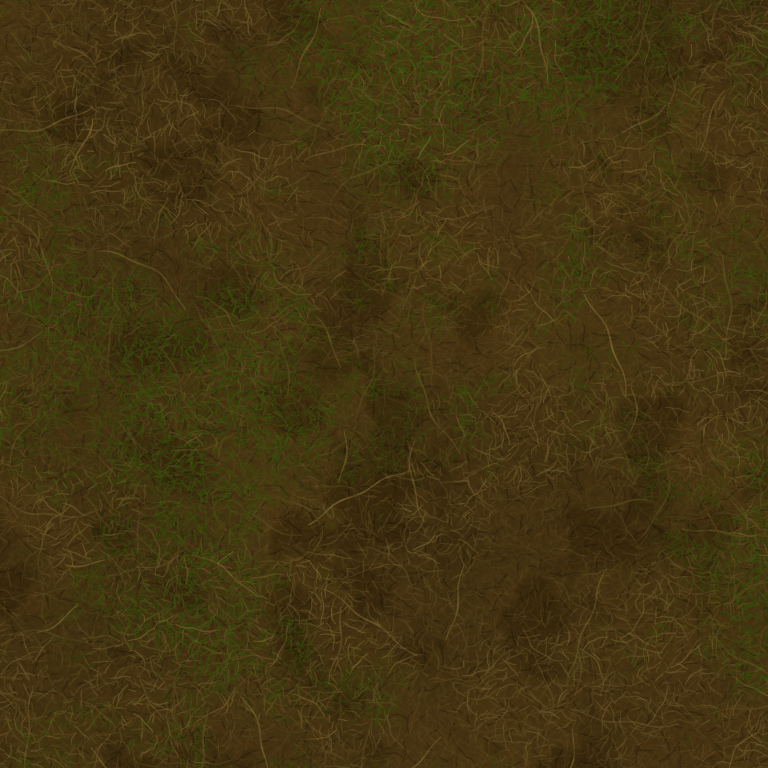
Give the GLSL for this texture, as a three.js fragment shader.

```glsl
// Brown soil strewn with dry straw and patches of short green grass.
varying vec2 vUv;

#define SOIL_COLOR vec3(0.275, 0.197, 0.068)
#define SOIL_DARK vec3(0.205, 0.145, 0.040)
#define STRAW_DIM vec3(0.335, 0.270, 0.110)
#define STRAW_BRIGHT vec3(0.500, 0.415, 0.200)
#define GRASS_DARK vec3(0.175, 0.245, 0.025)
#define GRASS_BRIGHT vec3(0.215, 0.355, 0.040)
#define EDGE 0.0009
#define STRAW_LAYERS 3
#define GRASS_LAYERS 3
#define TAU 6.28319

float hash(vec2 p) {
  return fract(sin(dot(p, vec2(127.1, 311.7))) * 43758.5453);
}

float noise(vec2 p) {
  vec2 cell = floor(p);
  vec2 f = fract(p);
  f = f * f * (3.0 - 2.0 * f);
  float low = mix(hash(cell), hash(cell + vec2(1.0, 0.0)), f.x);
  float high = mix(hash(cell + vec2(0.0, 1.0)), hash(cell + vec2(1.0, 1.0)), f.x);
  return mix(low, high, f.y);
}

float fbm(vec2 p) {
  float sum = 0.0;
  float gain = 0.5;
  for (int i = 0; i < 5; i++) {
    sum += gain * noise(p);
    p = mat2(1.6, 1.2, -1.2, 1.6) * p + 13.7;
    gain *= 0.5;
  }
  return sum;
}

// One bent, tapered strand per grid cell: x is coverage, y is a random tone.
vec2 strands(vec2 uv, float cells, float width, float share, float seed) {
  vec2 p = uv * cells;
  vec2 home = floor(p);
  vec2 result = vec2(0.0);
  for (int j = -1; j <= 1; j++) {
    for (int i = -1; i <= 1; i++) {
      vec2 cell = home + vec2(float(i), float(j));
      vec2 key = cell + seed * vec2(17.3, 9.1);
      float angle = TAU * hash(key + 1.7);
      float halfLength = mix(0.25, 0.85, hash(key + 5.1));
      float bend = hash(key + 7.9) - 0.5;
      vec2 d = p - cell - vec2(hash(key + 2.3), hash(key + 3.9));
      float c = cos(angle);
      float s = sin(angle);
      d = vec2(c * d.x + s * d.y, c * d.y - s * d.x);
      d.y += bend * d.x * d.x + 0.025 * sin(d.x * 8.0 + angle * 5.0);
      float along = abs(d.x) / halfLength;
      float radius = width * (1.0 - 0.5 * min(along, 1.0));
      float dist = length(vec2(max(abs(d.x) - halfLength, 0.0), d.y)) / cells;
      float cover = 1.0 - smoothstep(max(radius - EDGE, 0.0), radius + EDGE, dist);
      cover *= step(hash(key + 11.3), share);
      if (cover > result.x) result = vec2(cover, hash(key + 13.1));
    }
  }
  return result;
}

vec3 layStraw(vec3 color, vec2 strand, float opacity) {
  vec3 straw = mix(STRAW_DIM, STRAW_BRIGHT, strand.y * strand.y);
  return mix(color, straw, strand.x * opacity);
}

void main() {
  // Soil: broad shading, dark hollows and fine grain
  float broad = fbm(vUv * 5.0 + 3.1);
  float hollow = smoothstep(0.50, 0.68, fbm(vUv * 13.0 + 41.0));
  float grain = noise(vUv * 240.0) + noise(vUv * 480.0 + 7.0) - 1.0;
  vec3 color = mix(SOIL_COLOR, SOIL_DARK, 0.75 * hollow);
  color *= 0.86 + 0.28 * broad + 0.13 * grain;

  // Growth masks, broken up at two scales
  float clumps = fbm(vUv * 28.0 + 19.0);
  float grassMask = smoothstep(0.36, 0.60, 0.65 * fbm(vUv * 4.0 + 27.0) + 0.35 * clumps);
  float strawMask = smoothstep(0.28, 0.58, fbm(vUv * 9.0 + 63.0));
  strawMask *= 1.0 - 0.55 * hollow;

  // Thin shadows between the stalks
  vec2 shadow = strands(vUv, 48.0, 0.0014, 0.7, 31.0);
  color *= 1.0 - 0.20 * shadow.x;

  // Fine straw litter
  for (int i = 0; i < STRAW_LAYERS; i++) {
    float layer = float(i);
    vec2 litter = strands(vUv + 0.013 * layer, 66.0 - 11.0 * layer, 0.0010, 0.85, layer + 1.0);
    color = layStraw(color, litter, mix(0.15, 0.55, strawMask));
  }

  // Short green blades
  for (int i = 0; i < GRASS_LAYERS; i++) {
    float layer = float(i);
    vec2 blade = strands(vUv + 0.017 * layer, 84.0 + 13.0 * layer, 0.0012, 0.8, layer + 11.0);
    vec3 grass = mix(GRASS_DARK, GRASS_BRIGHT, blade.y);
    color = mix(color, grass, blade.x * grassMask * 0.62);
  }

  // Medium stalks, then a few long ones on top
  vec2 stalk = strands(vUv, 25.0, 0.0010, 0.75, 21.0);
  color = layStraw(color, stalk, mix(0.25, 0.65, strawMask));
  vec2 longStalk = strands(vUv, 11.0, 0.0013, 0.6, 23.0);
  float broken = 0.45 + 0.55 * noise(vUv * 110.0);
  color = layStraw(color, longStalk, 0.8 * broken);

  gl_FragColor = vec4(color, 1.0);
}
```
